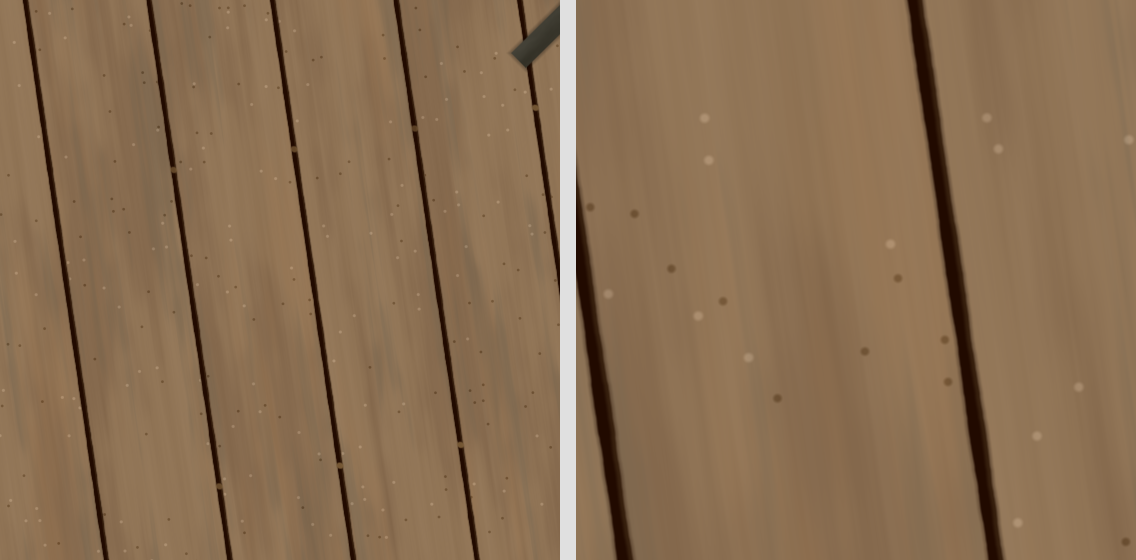
Left, the full canvas; right, a detail of the centre.
This texture is drawn by a Shadertoy shader. Its source:

```glsl
// Slanted brown deck boards with dark seams, small fixing clips and a dark rail in one corner.

float hash(vec2 p) {
    return fract(sin(dot(p, vec2(127.1, 311.7))) * 4375.85);
}

// Layered, warped sines; roughly -1 to 1
float waves(vec2 p) {
    float sum = 0.0, amp = 0.5;
    for (int i = 0; i < 5; i++) {
        sum += amp * sin(p.x + 1.7 * sin(p.y + float(i)));
        p = mat2(0.8, 0.6, -0.6, 0.8) * p * 1.9 + 2.3;
        amp *= 0.64;
    }
    return sum;
}

// Sparse round specks, one candidate per cell
float specks(vec2 p) {
    vec2 cell = floor(p);
    vec2 centre = 0.25 + 0.5 * vec2(hash(cell), hash(cell + 17.0));
    float chosen = step(0.93, hash(cell + 41.0));
    return chosen * (1.0 - smoothstep(0.05, 0.17, length(p - cell - centre)));
}

vec3 wood(float across, float along, float board) {
    float seed = hash(vec2(board, 3.0)) * 40.0;
    float grain = waves(vec2(across * 13.0 + seed, along * 1.6 + seed));
    float fine = waves(vec2(across * 37.0 - seed, along * 5.0));
    float patches = waves(vec2(across * 3.1 + seed, along * 3.3 - seed));
    float warmth = waves(vec2(across * 4.3 - seed, along * 2.1 + seed * 2.0));

    vec3 color = mix(vec3(0.53, 0.42, 0.31), vec3(0.57, 0.46, 0.34),
                     smoothstep(-0.7, 0.5, patches + 0.35 * grain));
    // Weathered grey and warm streaks
    color = mix(color, vec3(0.46, 0.39, 0.30), 0.5 * smoothstep(0.2, 1.1, grain - patches));
    color = mix(color, vec3(0.60, 0.46, 0.32), 0.45 * smoothstep(0.1, 1.0, warmth));
    return color + 0.011 * grain + 0.007 * fine;
}

void mainImage(out vec4 fragColor, in vec2 fragCoord) {
    vec2 uv = fragCoord / iResolution.xy;
    float pixel = 1.0 / iResolution.y;

    // Board coordinates: whole values of across lie on the seams
    float across = (uv.x - 0.190 + 0.1445 * uv.y) / 0.2207;
    float along = uv.y - 0.1445 * uv.x;
    float seam = floor(across + 0.5);
    float offset = (across - seam) * 0.2184;

    vec3 color = wood(across, along, floor(across));
    color += 0.10 * specks(vec2(across * 9.0, along * 42.0));
    color -= 0.12 * specks(vec2(across * 10.0 + 50.0, along * 46.0));

    // Seams: soft brown lip, black left side, brown right side
    float rough = 0.0005 * waves(vec2(uv.y * 60.0, seam * 5.0));
    float edge = abs(offset) + rough;
    color = mix(color, vec3(0.36, 0.27, 0.19), 0.75 * (1.0 - smoothstep(0.0045, 0.0075, edge)));
    vec3 gap = mix(vec3(0.13, 0.04, 0.0), vec3(0.21, 0.12, 0.05),
                   smoothstep(0.0005, 0.0035, offset + rough));
    color = mix(color, gap, 1.0 - smoothstep(0.0036, 0.0036 + max(0.0018, pixel), edge));

    // Fixing clips bridging the seams in slanted rows
    float row = (uv.y - 0.0945 - 0.037 * seam) / 0.565;
    float rowId = floor(row + 0.5);
    float clipY = (row - rowId) * 0.565;
    float clipDist = length(vec2(offset * 0.9, clipY));
    float visible = step(0.5, seam) * mix(0.5, 0.9, hash(vec2(seam, rowId)));
    color = mix(color, vec3(0.50, 0.38, 0.23), visible * (1.0 - smoothstep(0.0035, 0.0075, clipDist)));

    // Dark rail entering from the upper right corner
    vec2 local = mat2(0.71, -0.70, 0.70, 0.71) * (uv - vec2(0.926, 0.892));
    float rail = max(abs(local.y) - 0.0185, -local.x);
    color *= 1.0 - 0.25 * (1.0 - smoothstep(0.0, 0.008, rail));
    vec3 railColor = vec3(0.21, 0.20, 0.16) + 0.05 * smoothstep(-0.01, 0.018, local.y)
                   + 0.012 * waves(local * vec2(30.0, 90.0));
    color = mix(color, railColor, 1.0 - smoothstep(-0.0015, max(0.0015, pixel), rail));

    fragColor = vec4(color, 1.0);
}
```
